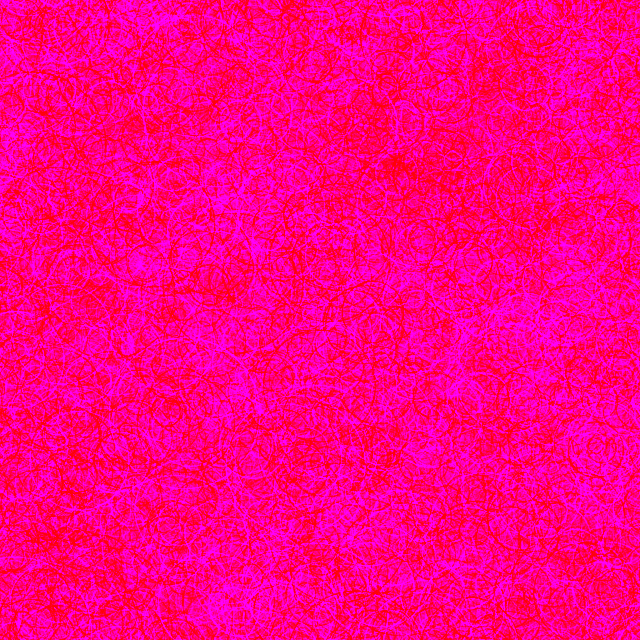
A Shadertoy shader for this texture:

```glsl
// A dense tangle of hairline rings in red and magenta over a fine grain.
// Each layer scatters one ring per jittered cell; signed ring strengths,
// grain and soft patches add up and a sigmoid turns the sum into blue.

const int   LAYERS        = 36;
const float LARGEST_CELL  = 0.130;   // ring spacing, in canvas heights
const float SMALLEST_CELL = 0.034;
const float MIN_RADIUS    = 0.20;    // in cells
const float MAX_RADIUS    = 0.95;
const float LINE_WIDTH    = 0.00160; // half width of a ring stroke
const float RING_STRENGTH = 1.4;
const float LARGE_BOOST   = 7.0;     // extra strength of the larger rings
const float HALO_WIDTH    = 6.0;     // in strokes
const float HALO_STRENGTH = 0.06;    // faint opposite tone beside each ring
const float GRAIN_FREQ    = 512.0;
const float GRAIN_AMOUNT  = 1.0;
const float PATCH_AMOUNT  = 0.45;
const float STREAK_AMOUNT = 0.45;
const float CONTRAST      = 1.10;
const float BALANCE       = 0.10;    // below zero leans towards red
const vec3  RED           = vec3(1.0, 0.0, 0.02);
const vec3  MAGENTA       = vec3(1.0, 0.0, 1.0);

float hash(vec2 p) {
    return fract(sin(dot(p, vec2(127.1, 311.7))) * 43758.5453);
}

// Smooth value noise in -1..1
float noise(vec2 p) {
    vec2 cell = floor(p), f = fract(p);
    f = f * f * (3.0 - 2.0 * f);
    float low  = mix(hash(cell), hash(cell + vec2(1.0, 0.0)), f.x);
    float high = mix(hash(cell + vec2(0.0, 1.0)), hash(cell + 1.0), f.x);
    return 2.0 * mix(low, high, f.y) - 1.0;
}

mat2 rotation(float angle) {
    float c = cos(angle), s = sin(angle);
    return mat2(c, s, -s, c);
}

// Sum of the signed strokes of one layer of scattered rings
float ringLayer(vec2 p, float cellSize, float seed, float halfWidth) {
    p /= cellSize;
    float stroke = halfWidth / cellSize;
    vec2 home = floor(p);
    float sum = 0.0;
    for (int y = -1; y <= 1; y++)
    for (int x = -1; x <= 1; x++) {
        vec2 cell = home + vec2(x, y);
        vec2 id = cell + seed * vec2(17.3, 9.1);
        vec2 centre = cell + vec2(hash(id), hash(id + 41.7));
        float radius = mix(MIN_RADIUS, MAX_RADIUS, hash(id + 83.2));
        float strength = 2.0 * hash(id + 129.4) - 1.0;
        strength *= abs(strength);   // a few bold rings among many faint ones
        float edge = abs(length(p - centre) - radius) / stroke;
        float line = 1.0 - smoothstep(0.3, 1.0, edge);
        float halo = 1.0 - smoothstep(0.0, HALO_WIDTH, edge);
        sum += strength * (line - HALO_STRENGTH * halo);
    }
    return RING_STRENGTH * sum;
}

void mainImage(out vec4 fragColor, in vec2 fragCoord) {
    vec2 uv = fragCoord / iResolution.y;
    float halfWidth = max(LINE_WIDTH, 0.8 / iResolution.y);

    // Rings, from wide to small, each layer turned to hide its grid
    float tone = 0.0;
    for (int i = 0; i < LAYERS; i++) {
        float seed = float(i) + 1.0;
        float t = float(i) / float(LAYERS - 1);
        float cellSize = LARGEST_CELL * pow(SMALLEST_CELL / LARGEST_CELL, t);
        vec2 p = rotation(seed * 2.4) * uv + seed * 0.37;
        tone += (1.0 + LARGE_BOOST * cellSize)
              * ringLayer(p, cellSize, seed, halfWidth);
    }

    // Fine grain, soft patches and faint level or upright streaks
    tone += GRAIN_AMOUNT * noise(uv * GRAIN_FREQ + 0.5);
    tone += PATCH_AMOUNT * (0.6 * noise(uv * 7.0 + 3.1) + 0.6 * noise(uv * 19.0 + 8.7));
    tone += STREAK_AMOUNT * (noise(uv * vec2(22.0, 75.0) + 5.3)
                           + 0.6 * noise(uv * vec2(70.0, 20.0) + 11.9));

    // The sigmoid spreads the sum evenly from red to magenta
    float blue = 1.0 / (1.0 + exp(-(CONTRAST * tone + BALANCE)));
    fragColor = vec4(mix(RED, MAGENTA, blue), 1.0);
}
```
